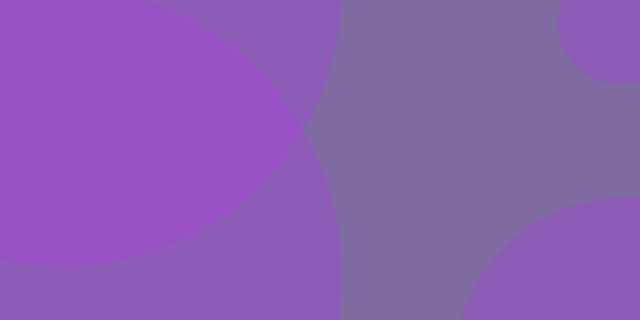
This background is drawn by a Shadertoy shader. Its source:

```glsl
const vec3 SLATE = vec3(0.500, 0.420, 0.640);
const vec3 VIOLET = vec3(0.677, 0.220, 0.895);
const float TINT_OPACITY = 0.3;

// Smooth coverage of a disc, from 0 outside to 1 inside
float disc(vec2 point, vec2 center, float radius, float edge) {
    float dist = length(point - center) - radius;
    return 1.0 - smoothstep(-edge, edge, dist);
}

// Lay a translucent tint over a colour
vec3 tint(vec3 base, vec3 overlay, float coverage, float opacity) {
    return mix(base, overlay, coverage * opacity);
}

void mainImage(out vec4 fragColor, in vec2 fragCoord) {
    // Canvas height is one unit
    vec2 point = fragCoord / iResolution.y;
    float edge = 0.75 / iResolution.y;

    // Each disc: center x, center y, radius
    vec3 discs[4] = vec3[4](
        vec3(0.195, 1.042, 0.875),
        vec3(0.163, 0.141, 0.906),
        vec3(1.934, 0.928, 0.191),
        vec3(1.958, -0.159, 0.542)
    );

    // Overlapping discs deepen the violet
    vec3 color = SLATE;
    for (int i = 0; i < 4; i++) {
        float coverage = disc(point, discs[i].xy, discs[i].z, edge);
        color = tint(color, VIOLET, coverage, TINT_OPACITY);
    }

    fragColor = vec4(color, 1.0);
}
```
